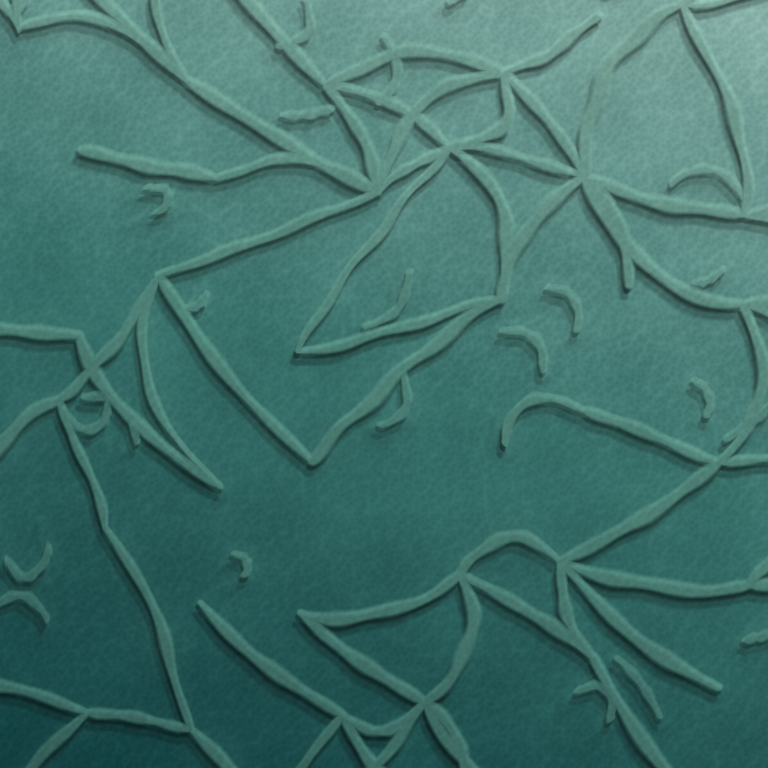
This texture is drawn by a Shadertoy shader. Its source:

```glsl
// Teal plaster relief: raised, bowed ridges link jittered grid nodes, with loose dabs between.
// The height field is sampled toward the light for lit flanks and soft shadows,
// over a diagonal colour gradient roughened by cellular noise.

#define NET_SCALE 5.8
#define DAB_SCALE 8.5
#define RIDGE_WIDTH 0.064
#define EDGE_CHANCE 0.40
#define DAB_CHANCE 0.42
#define LIGHT_DIR normalize(vec2(0.38, 0.92))
#define SHADOW_REACH 0.017
#define GRAIN 0.10
#define DEEP_TEAL vec3(0.065, 0.245, 0.25)
#define MID_TEAL vec3(0.225, 0.45, 0.425)
#define PALE_TEAL vec3(0.54, 0.70, 0.665)
#define RIDGE_TINT vec3(0.43, 0.58, 0.51)

vec2 hash2(vec2 p) {
    vec3 q = fract(p.xyx * vec3(0.1031, 0.1030, 0.0973));
    q += dot(q, q.yzx + 33.33);
    return fract((q.xx + q.yz) * q.zy);
}

// Distance to the nearest scattered point, about 0 to 1
float cellular(vec2 p) {
    vec2 cell = floor(p), f = fract(p);
    float nearest = 2.0;
    for (int y = -1; y <= 1; y++)
    for (int x = -1; x <= 1; x++) {
        vec2 o = vec2(x, y);
        vec2 r = o + hash2(cell + o + 71.0) - f;
        nearest = min(nearest, dot(r, r));
    }
    return sqrt(nearest);
}

// Height of one bowed stroke from a to b, with tapered ends and a faint smear
float stroke(vec2 p, vec2 a, vec2 b, float bow, float width, float smear) {
    vec2 ab = b - a;
    float len = length(ab);
    vec2 along = ab / len;
    float t = dot(p - a, along) / len;
    float s = clamp(t, 0.0, 1.0);
    float arch = 4.0 * s * (1.0 - s);
    float side = dot(p - a, vec2(-along.y, along.x)) - bow * arch;
    float slant = 4.0 * bow * (1.0 - 2.0 * s) / len;
    float d = length(vec2((t - s) * len, side / sqrt(1.0 + slant * slant)));
    float w = width * mix(0.6, 1.0, sqrt(arch)) * (1.0 + 0.16 * sin(s * 17.0 + bow * 60.0));
    float body = smoothstep(w * 1.1, w * 0.4, d);
    return max(body, smear * smoothstep(w * 4.0, 0.0, d));
}

vec2 node(vec2 cell) {
    return cell + 0.16 + 0.68 * hash2(cell + 13.0);
}

// Ridges joining neighbouring nodes across, up and along both diagonals
float network(vec2 p) {
    vec2 home = floor(p);
    float h = 0.0;
    for (int y = -1; y <= 1; y++)
    for (int x = -1; x <= 1; x++) {
        vec2 cell = home + vec2(x, y);
        vec2 start = node(cell);
        for (int k = 0; k < 4; k++) {
            vec2 pick = hash2(cell * 3.0 + float(k) * 19.0 + 5.0);
            if (pick.x > EDGE_CHANCE) continue;
            float angle = (float(k) - 1.0) * 0.785398;
            vec2 end = node(cell + round(vec2(cos(angle), sin(angle))));
            float bend = pick.y * 2.0 - 1.0;
            float width = RIDGE_WIDTH * (0.8 + pick.x);
            h = max(h, stroke(p, start, end, 0.27 * bend * abs(bend), width, 0.25 * pick.y));
        }
    }
    return h;
}

// Short loose dabs of plaster
float dabs(vec2 p) {
    vec2 home = floor(p);
    float h = 0.0;
    for (int y = -1; y <= 1; y++)
    for (int x = -1; x <= 1; x++) {
        vec2 cell = home + vec2(x, y);
        vec2 pick = hash2(cell + 157.0);
        if (pick.x > DAB_CHANCE) continue;
        vec2 mid = cell + hash2(cell + 211.0);
        float angle = pick.y * 6.2832;
        vec2 arm = vec2(cos(angle), sin(angle)) * (0.12 + 0.75 * pick.x);
        h = max(h, stroke(p, mid - arm, mid + arm, 0.5 * (pick.y - 0.5), RIDGE_WIDTH * 1.25, 0.3));
    }
    return 0.85 * h;
}

float relief(vec2 p) {
    // Layered sines make the strokes wander as if laid by hand
    p += 0.011 * sin(p.yx * vec2(13.0, 11.0) + vec2(1.0, 4.0));
    p += 0.0022 * sin(p.yx * vec2(57.0, 49.0) + p * 31.0);
    return max(network(p * NET_SCALE + 20.0), dabs(p * DAB_SCALE + 40.0));
}

void mainImage(out vec4 fragColor, in vec2 fragCoord) {
    vec2 uv = fragCoord / iResolution.xy;
    vec2 p = fragCoord / iResolution.y;

    // Relief and its shading
    float h = relief(p);
    float slope = h - relief(p + LIGHT_DIR * 0.007);
    float shadow = max(relief(p + LIGHT_DIR * SHADOW_REACH) - h, 0.0);

    // Plaster grain: broad mottling, slanted brush marks, fine pits
    vec2 brush = vec2(p.x + p.y, (p.y - p.x) * 2.6);
    float grain = 0.5 * cellular(p * 9.0) + 0.45 * cellular(brush * 32.0) + 0.5 * cellular(p * 150.0);
    grain -= 0.68;

    // Gradient colour, ridge tint, then light and shade
    float tone = 0.01 + 0.72 * uv.y + 0.25 * uv.x + GRAIN * grain;
    vec3 color = mix(DEEP_TEAL, MID_TEAL, clamp(tone * 2.0, 0.0, 1.0));
    color = mix(color, PALE_TEAL, clamp(tone * 2.0 - 1.0, 0.0, 1.1));
    color = mix(color, RIDGE_TINT, 0.38 * h);
    color *= 1.0 + 0.17 * max(slope, 0.0) - 0.36 * max(-slope, 0.0) - 0.22 * shadow;
    color *= 1.0 + 0.10 * grain;
    fragColor = vec4(color, 1.0);
}
```
